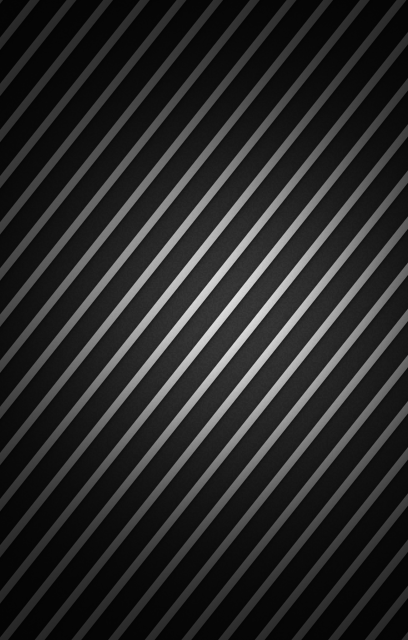
A Shadertoy shader for this pattern:

```glsl
// Slanted pale bars over a dark grained ground, lit by a soft central spot.

// Lengths are in canvas heights, measured from the upper left corner.
const vec2  REPEAT       = vec2(0.0573, 0.0721); // spacing across and down
const float PHASE        = 0.05;   // shift of the bars, in repeats
const float BAR_WIDTH    = 0.27;   // share of one repeat
const float SHADOW_REACH = 0.07;   // shadow falloff, in repeats
const float SHADOW_DEPTH = 0.55;
const float BEVEL        = 0.10;   // shading across a bar
const vec2  LIGHT_CENTER = vec2(0.57, 0.49); // share of width and height
const float LIGHT_RADIUS = 0.28;
const float BAR_DIM      = 0.15;
const float BAR_GLOW     = 0.68;
const float GROUND_DIM   = 0.015;
const float GROUND_GLOW  = 0.195;
const float GRAIN_CELLS  = 512.0;  // grain cells per canvas height
const float GRAIN_GROUND = 0.16;
const float GRAIN_BAR    = 0.03;

float hash(vec2 cell) {
    vec3 q = fract(cell.xyx * 0.1031);
    q += dot(q, q.yzx + 33.33);
    return fract((q.x + q.y) * q.z);
}

float valueNoise(vec2 p) {
    vec2 cell = floor(p);
    vec2 f = fract(p);
    f = f * f * (3.0 - 2.0 * f);
    float low  = mix(hash(cell), hash(cell + vec2(1.0, 0.0)), f.x);
    float high = mix(hash(cell + vec2(0.0, 1.0)), hash(cell + vec2(1.0)), f.x);
    return mix(low, high, f.y);
}

void mainImage(out vec4 fragColor, in vec2 fragCoord) {
    vec2 p = fragCoord / iResolution.y;
    p.y = 1.0 - p.y;

    // Signed offset from the nearest bar axis, in repeats
    vec2 frequency = 1.0 / REPEAT;
    float offset = fract(dot(p, frequency) + PHASE + 0.5) - 0.5;
    float edge = abs(offset) - 0.5 * BAR_WIDTH;
    float pixel = length(frequency) / iResolution.y;
    float bar = 1.0 - smoothstep(-0.7 * pixel, 0.7 * pixel, edge);

    // Spot light fading toward the corners
    vec2 center = LIGHT_CENTER * vec2(iResolution.x / iResolution.y, 1.0);
    vec2 toLight = (p - center) / LIGHT_RADIUS;
    float light = exp(-dot(toLight, toLight));

    // Ground with fine grain and a shadow below each bar
    float grain = valueNoise(p * GRAIN_CELLS) - 0.5;
    float shadow = exp(-max(edge, 0.0) / SHADOW_REACH);
    shadow *= SHADOW_DEPTH * mix(0.35, 1.0, step(0.0, offset));
    float ground = GROUND_DIM + GROUND_GLOW * light;
    ground *= (1.0 + GRAIN_GROUND * grain) * (1.0 - shadow);

    // Bar face, slightly darker toward its lower edge
    float face = BAR_DIM + BAR_GLOW * light;
    face *= 1.0 - BEVEL * offset / BAR_WIDTH + GRAIN_BAR * grain;

    fragColor = vec4(vec3(mix(ground, face, bar)), 1.0);
}
```
